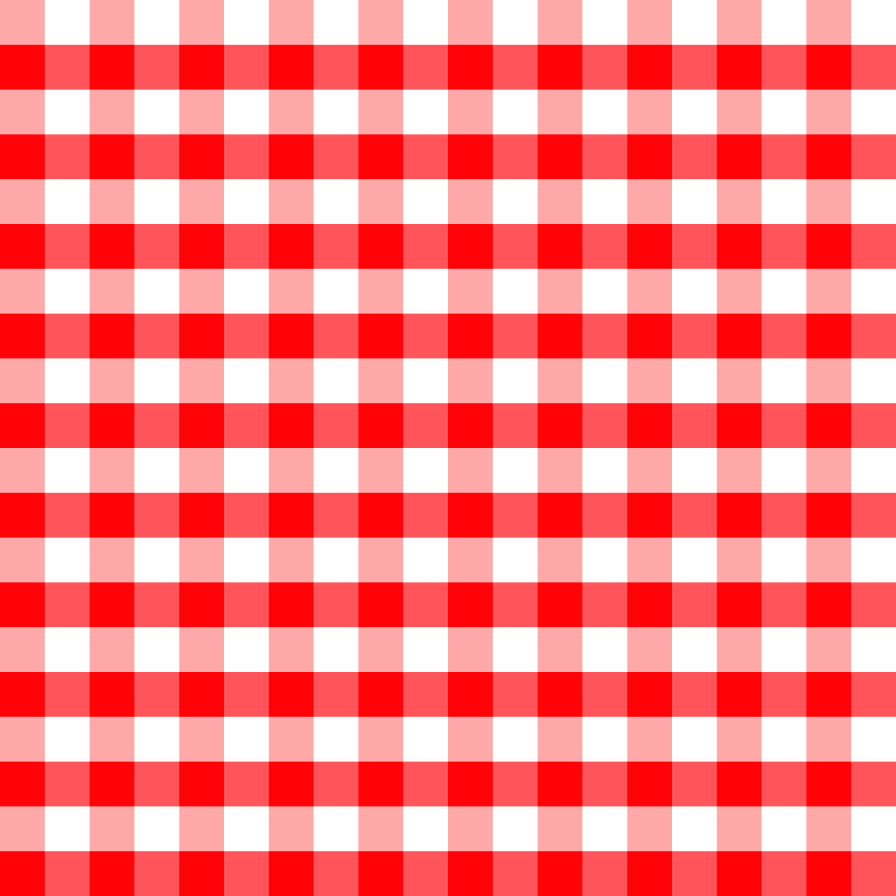
A WebGL 2 fragment shader for this pattern:

```glsl
#version 300 es
precision highp float;
// Red and white gingham: ten woven checks across and ten down, tiling seamlessly.

uniform vec2 u_resolution;
out vec4 fragColor;

const vec2 REPEATS = vec2(10.0);

const vec3 WHITE = vec3(1.00, 1.00, 1.00);
const vec3 PINK  = vec3(1.00, 0.66, 0.66);
const vec3 CORAL = vec3(1.00, 0.33, 0.35);
const vec3 RED   = vec3(1.00, 0.01, 0.03);

// Coverage of a stripe filling the first half of each unit period.
float stripe(float position, float pixelWidth) {
    float inside = 0.25 - abs(fract(position + 0.25) - 0.5);
    return clamp(inside / pixelWidth + 0.5, 0.0, 1.0);
}

// Blend the four check colours from column and row coverage.
vec3 gingham(float column, float row) {
    vec3 paleRow = mix(WHITE, PINK, column);
    vec3 darkRow = mix(CORAL, RED, column);
    return mix(paleRow, darkRow, row);
}

void main() {
    // Canvas coordinates, counted in repeats
    vec2 cell = gl_FragCoord.xy / u_resolution * REPEATS;
    vec2 pixel = REPEATS / u_resolution;

    // Vertical and horizontal bands
    float column = stripe(cell.x, pixel.x);
    float row = stripe(cell.y, pixel.y);

    fragColor = vec4(gingham(column, row), 1.0);
}
```
